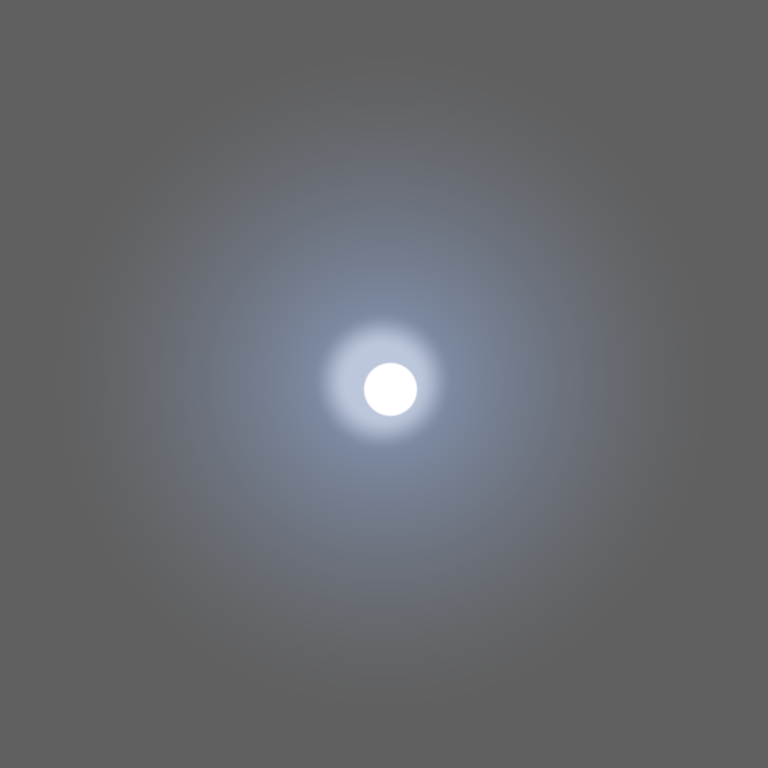
Write a Shadertoy shader that draws this background.

```glsl
// A small white disc inside a pale halo and a wide blue glow on plain grey.

const vec3 BACKDROP   = vec3(0.376, 0.376, 0.376);
const vec3 GLOW_TINT  = vec3(0.155, 0.225, 0.357);
const vec3 HALO_COLOR = vec3(0.740, 0.780, 0.860);
const vec3 DISC_COLOR = vec3(1.0);

// Centres are offsets from the middle of the canvas, in canvas heights.
const vec2  GLOW_CENTER  = vec2(-0.001, 0.003);
const float GLOW_RADIUS  = 0.44;
const float GLOW_FALLOFF = 1.5;

const vec2  HALO_CENTER = vec2(-0.002, 0.003);
const float HALO_INNER  = 0.046;
const float HALO_OUTER  = 0.092;

const vec2  DISC_CENTER = vec2(0.0085, -0.007);
const float DISC_RADIUS = 0.0345;
const float DISC_SOFT   = 0.0018;

// Fades from one at the centre to zero at the given radius.
float radialGlow(vec2 p, float radius, float falloff) {
    return pow(max(1.0 - length(p) / radius, 0.0), falloff);
}

// Filled circle whose edge fades between two radii.
float softCircle(vec2 p, float inner, float outer) {
    return 1.0 - smoothstep(inner, outer, length(p));
}

void mainImage(out vec4 fragColor, in vec2 fragCoord) {
    vec2 p = (fragCoord - 0.5 * iResolution.xy) / iResolution.y;

    // Wide glow over the backdrop
    vec3 color = BACKDROP
        + GLOW_TINT * radialGlow(p - GLOW_CENTER, GLOW_RADIUS, GLOW_FALLOFF);

    // Pale halo
    float halo = softCircle(p - HALO_CENTER, HALO_INNER, HALO_OUTER);
    color = mix(color, HALO_COLOR, halo);

    // Bright disc, at least one pixel of smoothing
    float soft = max(DISC_SOFT, 1.0 / iResolution.y);
    float disc = softCircle(p - DISC_CENTER, DISC_RADIUS - soft, DISC_RADIUS + soft);
    color = mix(color, DISC_COLOR, disc);

    fragColor = vec4(color, 1.0);
}
```
